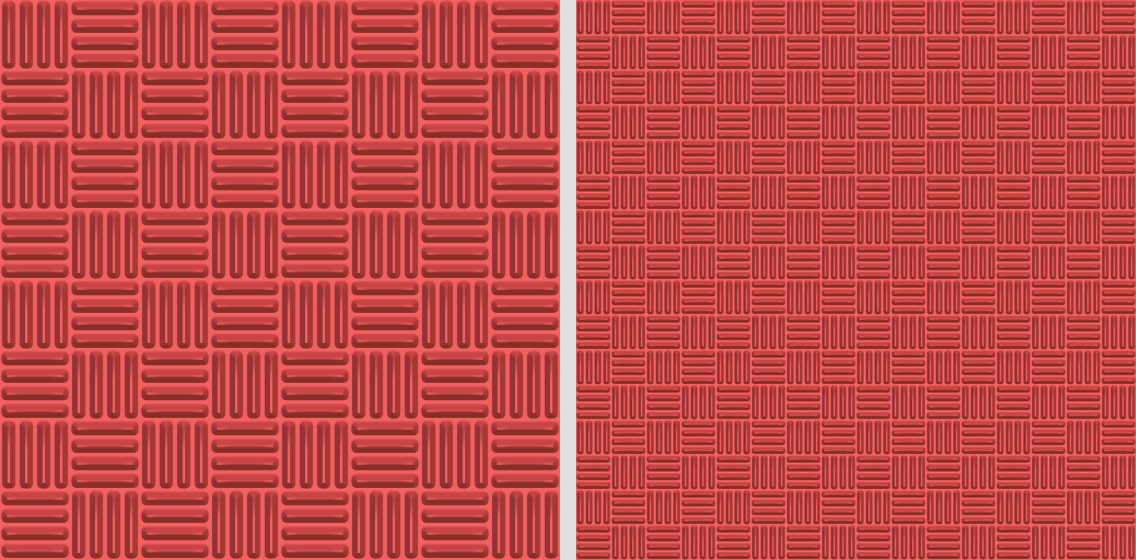
Left, the tile; right, the same tile 2 across and 2 down.
Give the GLSL for this pattern, as a WebGL 1 fragment shader.

```glsl
precision highp float;
// Moulded red mat: an 8 by 8 checkerboard of cells, each with four raised bars,
// alternately level and upright. Every bar is a rounded box whose bevels are
// coloured by the direction they face, with a thin bright ridge along its spine.

uniform vec2 u_resolution;

const float CELLS = 8.0;
const float BARS = 4.0;
const vec2 BAR_HALF = vec2(0.479, 0.094);   // in cell units: along, across
const float CORNER = 0.07;
const float GAP_HALF = 0.031;
const float RIDGE_HALF = 0.017;

const vec3 LIGHT = vec3(0.95, 0.38, 0.38);
const vec3 DIM = vec3(0.87, 0.33, 0.33);
const vec3 FACE_UP = vec3(0.79, 0.27, 0.27);
const vec3 FACE_DOWN = vec3(0.53, 0.18, 0.15);
const vec3 FACE_LEFT = vec3(0.58, 0.20, 0.20);
const vec3 FACE_RIGHT = vec3(0.65, 0.22, 0.20);

float roundedBox(vec2 p, vec2 halfSize, float radius) {
  vec2 d = abs(p) - halfSize + radius;
  return length(max(d, 0.0)) + min(max(d.x, d.y), 0.0) - radius;
}

// Vector from the nearest point of the bar's spine.
vec2 spineOffset(vec2 p, vec2 halfSize) {
  float reach = halfSize.x - halfSize.y;
  return vec2(p.x - clamp(p.x, -reach, reach), p.y);
}

// Blends the four bevel colours by facing direction.
vec3 bevelColour(vec2 offset, vec2 normal, float pixel) {
  vec2 side = clamp(0.5 + offset / pixel, 0.0, 1.0);
  vec3 horizontal = mix(FACE_LEFT, FACE_RIGHT, side.x);
  vec3 vertical = mix(FACE_DOWN, FACE_UP, side.y);
  return mix(horizontal, vertical, normal.y * normal.y);
}

// Ground between bars, dimmer next to faces that look upwards.
vec3 groundColour(float dist, vec2 normal) {
  float nearBar = 1.0 - smoothstep(0.0, GAP_HALF, dist);
  return mix(LIGHT, DIM, nearBar * clamp(0.4 + 0.6 * normal.y, 0.0, 1.0));
}

// Brightness of the ridge: fades upwards on upright bars, faint on level ones.
float ridgeStrength(float along, float upright) {
  float level = 0.3 + 0.4 * smoothstep(0.2, 0.38, abs(along));
  float standing = 1.0 - 0.65 * smoothstep(0.0, 0.4, along);
  return mix(level, standing, upright);
}

vec3 matColour(vec2 p, float pixel) {
  vec2 cell = floor(p);
  float upright = mod(cell.x + cell.y, 2.0);
  vec2 local = fract(p) - 0.5;

  // Bar space: x runs along the bar, y across it.
  vec2 bar = mix(local, local.yx, upright);
  bar.y = (fract((bar.y + 0.5) * BARS) - 0.5) / BARS;
  float dist = roundedBox(bar, BAR_HALF, CORNER);
  vec2 offset = spineOffset(bar, BAR_HALF);
  float fromSpine = length(offset);

  // Back to canvas directions for the shading.
  offset = mix(offset, offset.yx, upright);
  vec2 normal = offset / max(fromSpine, 0.0001);

  vec3 face = bevelColour(offset, normal, pixel);
  float ridge = 1.0 - smoothstep(RIDGE_HALF - 0.5 * pixel, RIDGE_HALF + 0.5 * pixel, fromSpine);
  face = mix(face, LIGHT, ridge * ridgeStrength(bar.x, upright));

  // Edges facing up melt softly into the ground.
  float softness = max(0.6 * pixel, 0.018 * max(normal.y, 0.0));
  float inside = 1.0 - smoothstep(-softness, softness, dist);
  return mix(groundColour(dist, normal), face, inside);
}

void main() {
  vec2 p = gl_FragCoord.xy / u_resolution * CELLS;
  float pixel = CELLS / min(u_resolution.x, u_resolution.y);
  gl_FragColor = vec4(matColour(p, pixel), 1.0);
}
```
